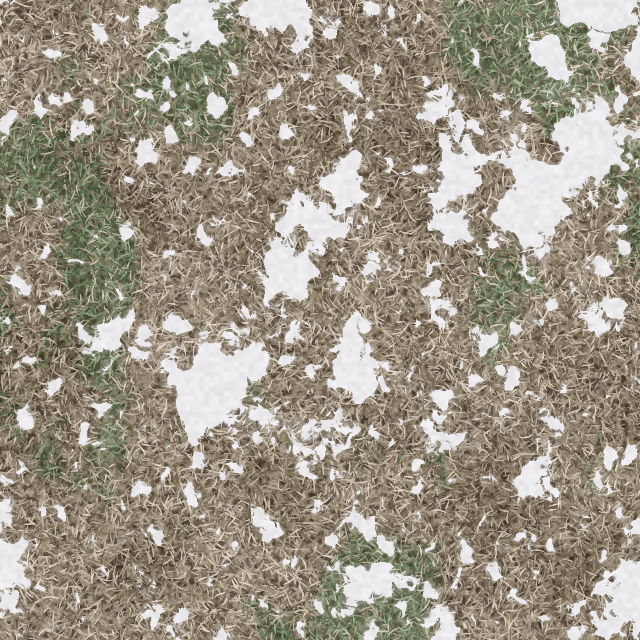
Write a WebGL 1 fragment shader that draws this texture.

```glsl
precision highp float;
// Dry winter meadow: tangled straw, green tufts and scattered melting snow.
uniform vec2 u_resolution;

const vec3 SOIL = vec3(0.32, 0.27, 0.21);
const vec3 EARTH = vec3(0.61, 0.55, 0.46);
const vec3 STRAW_DARK = vec3(0.43, 0.375, 0.30);
const vec3 STRAW_PALE = vec3(0.87, 0.82, 0.75);
const vec3 GREEN_DARK = vec3(0.28, 0.35, 0.22);
const vec3 GREEN_PALE = vec3(0.65, 0.72, 0.59);
const vec3 SNOW = vec3(0.92, 0.92, 0.93);
const vec3 FROST = vec3(0.81, 0.79, 0.77);

const int BLADE_LAYERS = 14;
const float BLADE_CELLS = 44.0;       // blade cells across the canvas
const float BLADE_HALF_WIDTH = 0.0011;
const vec2 PATCH_SCALE = vec2(13.0, 12.0);
const float PATCH_LEVEL = 0.675;      // lower gives more large patches
const vec2 FLECK_CELLS = vec2(22.0, 19.0);
const float FLECK_SHARE = 0.8;
const float SNOW_EDGE = 0.0016;
const float GREEN_LEVEL = 0.57;

vec3 hash3(vec2 p) {
  vec3 q = fract(p.xyx * vec3(0.1031, 0.1030, 0.0973));
  q += dot(q, q.yxz + 33.33);
  return fract((q.xxy + q.yzz) * q.zyx);
}

float noise(vec2 p) {
  vec2 i = floor(p), f = fract(p);
  f = f * f * (3.0 - 2.0 * f);
  float low = mix(hash3(i).x, hash3(i + vec2(1.0, 0.0)).x, f.x);
  float high = mix(hash3(i + vec2(0.0, 1.0)).x, hash3(i + 1.0).x, f.x);
  return mix(low, high, f.y);
}

float fbm(vec2 p) {
  float sum = 0.0, weight = 0.53;
  for (int i = 0; i < 4; i++) {
    sum += weight * noise(p);
    p = mat2(0.8, 0.6, -0.6, 0.8) * p * 2.03 + 17.0;
    weight *= 0.5;
  }
  return sum;
}

// Overlapping curved blades, darker in the lower layers.
vec3 grass(vec2 uv, float pixel) {
  float green = smoothstep(GREEN_LEVEL, GREEN_LEVEL + 0.14, fbm(uv * vec2(6.5, 4.2) + 41.0));
  vec3 color = mix(SOIL, EARTH, smoothstep(0.1, 0.9, noise(uv * 150.0)));
  color = mix(color, GREEN_DARK, 0.5 * green);
  float aa = pixel * BLADE_CELLS;
  float halfWidth = BLADE_HALF_WIDTH * BLADE_CELLS;
  for (int layer = 0; layer < BLADE_LAYERS; layer++) {
    float level = float(layer);
    float turn = level * 1.1;
    vec2 q = mat2(cos(turn), sin(turn), -sin(turn), cos(turn)) * uv * BLADE_CELLS + level * 67.3 + 200.0;
    vec2 corner = floor(q - 0.5);
    for (int n = 0; n < 4; n++) {
      vec2 cell = corner + vec2(mod(float(n), 2.0), floor(float(n) / 2.0));
      vec3 place = hash3(cell);
      vec3 look = hash3(cell + 331.7);
      vec2 d = q - cell - 0.5 - 0.5 * (place.xy - 0.5);
      float angle = place.z * 6.2832;
      vec2 dir = vec2(cos(angle), sin(angle));
      float along = dot(d, dir);
      float across = dot(d, vec2(-dir.y, dir.x)) + (look.z - 0.5) * along * along;
      float reach = mix(0.25, 0.6, look.x);
      float width = halfWidth * (1.3 - 0.8 * abs(along) / reach);
      float cover = 1.0 - smoothstep(width - 0.5 * aa, width + 0.5 * aa, abs(across));
      cover *= 1.0 - smoothstep(reach - aa, reach, abs(along));
      vec3 blade = mix(STRAW_DARK, STRAW_PALE, look.y);
      if (look.z < 0.75 * green) blade = mix(GREEN_DARK, GREEN_PALE, look.y);
      blade *= mix(0.85, 1.03, level / float(BLADE_LAYERS));
      color = mix(color, blade, cover);
    }
  }
  float broad = 0.20 * (fbm(uv * 9.0 + 7.0) - 0.5);
  float grain = 0.13 * (noise(uv * 290.0 + 5.0) - 0.5);
  return color + broad + grain;
}

// Signed snow depth in canvas units: ragged patches joined with small flecks.
float snowDepth(vec2 uv) {
  vec2 coarse = vec2(noise(uv * 45.0), noise(uv * 45.0 + 31.0)) - 0.5;
  vec2 fine = vec2(noise(uv * 115.0 + 9.0), noise(uv * 115.0 + 73.0)) - 0.5;
  vec2 p = uv + 0.024 * coarse + 0.011 * fine;
  float depth = (fbm(p * PATCH_SCALE + 3.0) + 0.35 * (noise(uv * 5.0 + 20.0) - 0.5) - PATCH_LEVEL) / 8.0;
  vec2 q = p * FLECK_CELLS;
  for (int y = -1; y <= 1; y++) {
    for (int x = -1; x <= 1; x++) {
      vec2 cell = floor(q) + vec2(float(x), float(y));
      vec3 r = hash3(cell + 150.0);
      float present = step(hash3(cell + 517.0).x, FLECK_SHARE);
      float radius = mix(0.06, 0.31, r.z * r.z);
      float fleck = (radius - length(q - cell - r.xy)) / FLECK_CELLS.y;
      depth = max(depth, mix(-1.0, fleck, present));
    }
  }
  return depth;
}

void main() {
  vec2 uv = gl_FragCoord.xy / u_resolution.y;
  float pixel = 1.0 / u_resolution.y;
  vec3 color = grass(uv, pixel);

  // Blades break the snow rim, and a thin frost surrounds it.
  float depth = snowDepth(uv) + 0.008 * (color.g - 0.56);
  float edge = max(SNOW_EDGE, 0.7 * pixel);
  color = mix(color, FROST, 0.32 * smoothstep(-0.008, 0.0, depth));
  vec3 snow = SNOW + 0.06 * (noise(uv * 130.0 + 60.0) - 0.5);
  color = mix(color, snow, smoothstep(-edge, edge, depth));
  gl_FragColor = vec4(clamp(color, 0.0, 1.0), 1.0);
}
```
